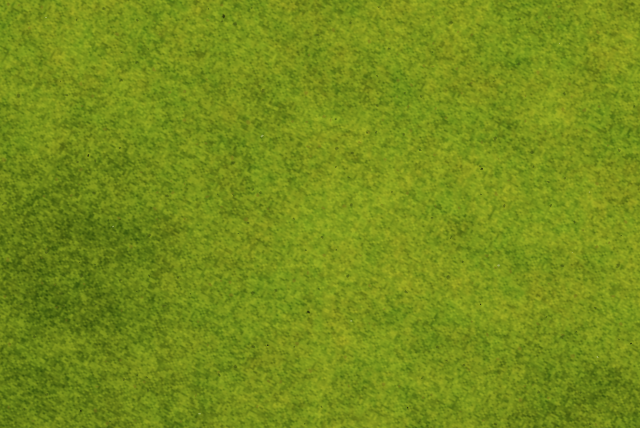
Reproduce this texture procedurally as a Shadertoy shader.

```glsl
const vec3 DEEP_GREEN = vec3(0.29, 0.385, 0.065);
const vec3 MEADOW_GREEN = vec3(0.47, 0.56, 0.11);
const vec3 SUNLIT_GREEN = vec3(0.61, 0.68, 0.145);
const vec3 STRAW_SHIFT = vec3(0.085, 0.01, 0.005);
const vec3 SOIL = vec3(0.22, 0.28, 0.07);
const vec3 RUST = vec3(0.47, 0.42, 0.12);
const vec3 PETAL = vec3(0.70, 0.74, 0.48);

float hash(vec2 p) {
    vec3 q = fract(vec3(p.xyx) * 0.1031);
    q += dot(q, q.yzx + 33.33);
    return fract((q.x + q.y) * q.z);
}

// Smooth value noise, centred on zero
float noise(vec2 p) {
    vec2 cell = floor(p), f = fract(p);
    f = f * f * (3.0 - 2.0 * f);
    float low = mix(hash(cell), hash(cell + vec2(1, 0)), f.x);
    float high = mix(hash(cell + vec2(0, 1)), hash(cell + 1.0), f.x);
    return mix(low, high, f.y) - 0.5;
}

float fbm(vec2 p, int octaves) {
    float sum = 0.0, amplitude = 1.0;
    for (int i = 0; i < octaves; i++) {
        sum += amplitude * noise(p);
        p = mat2(1.6, 1.2, -1.2, 1.6) * p + 17.3;
        amplitude *= 0.6;
    }
    return sum;
}

vec2 rotate(vec2 p, float angle) {
    float c = cos(angle), s = sin(angle);
    return vec2(c * p.x - s * p.y, s * p.x + c * p.y);
}

// Soft elliptical spot
float spot(vec2 p, vec2 centre, vec2 radius) {
    vec2 d = (p - centre) / radius;
    return exp(-dot(d, d));
}

// Sparse ragged flecks, one candidate per grid cell
float flecks(vec2 p, float density, float chance, float radius, float seed) {
    p += 0.004 * vec2(noise(p * 190.0 + seed), noise(p * 190.0 + seed + 37.0));
    vec2 cell = floor(p * density);
    vec2 offset = vec2(hash(cell + seed), hash(cell + seed + 41.7));
    vec2 d = fract(p * density) - mix(vec2(0.25), vec2(0.75), offset);
    float size = radius * density * mix(0.5, 1.2, hash(cell + seed + 9.1));
    float present = step(hash(cell + seed + 73.9), chance);
    return present * (1.0 - smoothstep(0.3 * size, 1.3 * size, length(d)));
}

// Faint parallel mowing lines along a slanted band
float trail(vec2 p, vec2 centre, float angle, vec2 extent) {
    vec2 q = rotate(p - centre, angle);
    float lines = smoothstep(0.05, 0.4, noise(vec2(q.x * 5.0, q.y * 130.0)));
    return lines * spot(q, vec2(0.0), extent);
}

// Large areas of light and shade
float lightField(vec2 p) {
    vec2 q = p + 0.12 * vec2(fbm(p * 4.0, 3), fbm(p * 4.0 + 31.0, 3));
    float light = 0.16;
    light -= 0.66 * spot(q, vec2(0.10, 0.46), vec2(0.45, 0.24));
    light -= 0.62 * spot(q, vec2(0.05, 0.05), vec2(0.52, 0.28));
    light -= 0.42 * spot(q, vec2(1.42, 0.06), vec2(0.45, 0.25));
    light -= 0.18 * spot(q, vec2(0.75, 0.76), vec2(0.40, 0.12));
    light += 0.16 * spot(q, vec2(0.90, 0.48), vec2(0.40, 0.25));
    return light;
}

// Fine blades, slightly stretched down to the right
float bladeGrain(vec2 p) {
    vec2 q = rotate(p, 0.5);
    float tufts = noise(q * vec2(48.0, 65.0));
    float blades = noise(q * vec2(95.0, 135.0) + 7.0);
    float tips = noise(q * vec2(190.0, 240.0) + 19.0);
    return 0.30 * tufts + 0.75 * blades + 1.05 * tips;
}

vec3 grassRamp(float tone) {
    vec3 shade = mix(MEADOW_GREEN, DEEP_GREEN, clamp(-tone, 0.0, 1.4));
    return mix(shade, SUNLIT_GREEN, clamp(tone, 0.0, 1.0));
}

void mainImage(out vec4 fragColor, in vec2 fragCoord) {
    vec2 p = fragCoord / iResolution.y;
    float light = lightField(p);

    // Tone from shade, mottling, blades and mowing lines
    float tone = light + 0.40 * fbm(p * 11.0, 4) + bladeGrain(p);
    tone += 0.35 * trail(p, vec2(0.82, 0.69), 0.27, vec2(0.32, 0.035));
    tone += 0.22 * trail(p, vec2(1.28, 0.89), 0.16, vec2(0.28, 0.03));
    vec3 color = grassRamp(tone);

    // Straw patches against cooler green, weaker in shade
    float straw = 0.6 * fbm(p * 15.0 + 53.0, 4) + 0.5 * noise(p * 95.0 + 5.0);
    float dryness = clamp(0.85 + light, 0.4, 1.0);
    color += STRAW_SHIFT * dryness * clamp(straw + 0.1 * light, -0.5, 0.6);

    // Scattered soil, dry leaves and tiny flowers
    color = mix(color, RUST, 0.45 * flecks(p, 34.0, 0.10, 0.0045, 3.0));
    color = mix(color, SOIL, 0.55 * flecks(p, 30.0, 0.09, 0.0040, 11.0));
    color = mix(color, SOIL * 0.5, 0.80 * flecks(p, 12.0, 0.025, 0.0035, 27.0));
    color = mix(color, PETAL, 0.70 * flecks(p, 14.0, 0.03, 0.0028, 61.0));

    fragColor = vec4(clamp(color, 0.0, 1.0), 1.0);
}
```
